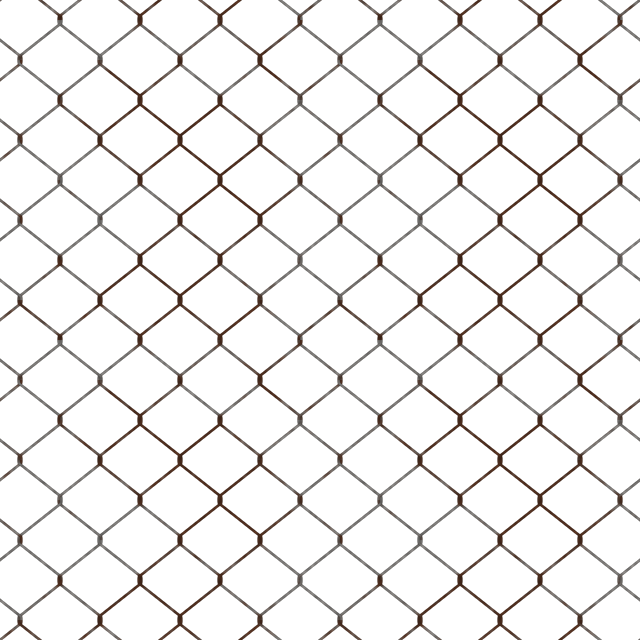
Reproduce this pattern procedurally as a Shadertoy shader.

```glsl
// Rusty chain-link fence: interlocked zigzag wires on a white ground, tiling.

float hash(vec2 p) {
    return fract(sin(dot(p, vec2(127.1, 311.7))) * 43758.55);
}

float cornerGradient(vec2 cell, vec2 offset, float period) {
    float a = 6.2832 * hash(mod(cell, period));
    return dot(vec2(cos(a), sin(a)), offset);
}

// Gradient noise that wraps after a whole number of lattice cells
float noise(vec2 p, float period) {
    vec2 i = floor(p), f = p - i;
    vec2 u = f * f * f * (f * (f * 6.0 - 15.0) + 10.0);
    vec2 e = vec2(0.0, 1.0);
    return mix(
        mix(cornerGradient(i, f, period),
            cornerGradient(i + e.yx, f - e.yx, period), u.x),
        mix(cornerGradient(i + e.xy, f - e.xy, period),
            cornerGradient(i + e.yy, f - e.yy, period), u.x), u.y);
}

// Distance to the vertical zigzag wire k; even and odd wires are mirrored
float wireDistance(vec2 p, float k, float side) {
    float fromRow = abs(fract(p.y + 0.25) - 0.5);
    float swing = 0.25 - fromRow;
    float w = 0.25 - abs(swing);       // height from the nearest knot
    float h = 0.052, bulge = 0.016;    // half height and hook of a knot
    float t = w / h;
    float reach = 0.25 * (0.25 - w) / (0.25 - h);
    float slope = 0.25 / (0.25 - h);
    if (w < h) {
        reach = 0.25 + bulge * (1.0 - t * t * t * t);
        slope = 4.0 * bulge * t * t * t / h;
    }
    float x = 0.5 * k + side * sign(swing) * reach;
    return abs(p.x - x) / sqrt(1.0 + slope * slope);
}

vec3 wireColor(vec2 p, float k, float edge) {
    float row = floor(2.0 * p.y - 0.5);
    float knotHeight = abs(fract(2.0 * p.y) - 0.5) * 0.5;
    float knot = 1.0 - smoothstep(0.03, 0.1, knotHeight);

    // Rust gathers in columns, on single strands and around the knots
    float amount = 0.26 * cos(1.5708 * (p.x - 2.6))
        + 0.6 * noise(p, 4.0)
        + 0.6 * (hash(mod(vec2(k, row), 8.0) + 3.0) - 0.5)
        + 0.5 * noise(p * 6.0, 24.0)
        + 0.38 * knot;
    float rust = smoothstep(-0.2, 0.4, amount);
    vec3 color = mix(vec3(0.46, 0.45, 0.44), vec3(0.30, 0.175, 0.115), rust);

    // Rounded shading, darker hooks and fine grain
    color *= mix(1.08, 0.78, edge * edge) * (1.0 - 0.16 * knot);
    return color * (1.0 + 0.3 * noise(p * 16.0, 64.0));
}

void mainImage(out vec4 fragColor, in vec2 fragCoord) {
    vec2 p = 8.0 * fragCoord / iResolution.xy;
    float pixel = 8.0 / min(iResolution.x, iResolution.y);
    float halfWidth = 0.0165;
    vec3 color = vec3(1.0);

    // The wire on top changes between the two crossings of each knot
    float under = step(0.5, fract(2.0 * p.y));
    for (int layer = 0; layer < 2; layer++) {
        float parity = abs(under - float(layer));
        float k = 2.0 * floor(p.x - 0.5 * parity + 0.5) + parity;
        float d = wireDistance(p, k, 1.0 - 2.0 * parity);
        float cover = clamp((halfWidth - d) / pixel + 0.5, 0.0, 1.0);
        float edge = min(d / halfWidth, 1.0);
        color = mix(color, wireColor(p, k, edge), cover);
    }
    fragColor = vec4(color, 1.0);
}
```
